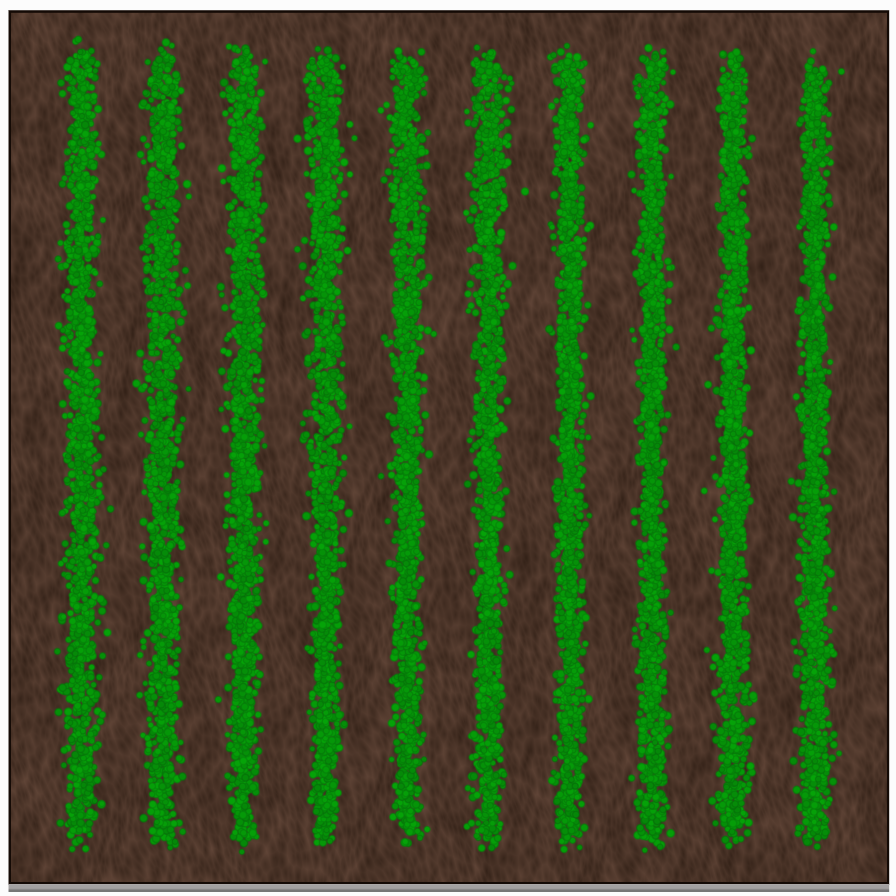
This pattern is drawn by a WebGL 1 fragment shader. Its source:

```glsl
precision highp float;
// Ten upright crop rows of scattered green leaf dots on fibrous brown soil, inside a thin frame.
uniform vec2 u_resolution;

#define ROWS 10.0
#define DOTS 14            // dots in each slice of a row
#define SLICE 0.01         // height of one slice
#define DOT_RADIUS 0.0040
#define SPREAD 0.0083      // standard deviation of dots across a row
#define ROW_BOTTOM 0.069
#define ROW_TOP 0.938
#define FRAME_LINE 0.0027
#define FIELD_MIN vec2(0.0095, 0.0130)
#define FIELD_MAX vec2(0.9925, 0.9885)
#define SOIL_DARK vec3(0.205, 0.135, 0.095)
#define SOIL_LIGHT vec3(0.385, 0.275, 0.220)

vec2 hash2(vec2 p) {
  vec3 q = fract(p.xyx * vec3(0.1031, 0.1030, 0.0973));
  q += dot(q, q.yzx + 33.33);
  return fract((q.xx + q.yz) * q.zy);
}

// Distance to the nearest scattered point, about 0 to 1
float cellular(vec2 p) {
  vec2 cell = floor(p);
  float nearest = 2.0;
  for (int j = -1; j <= 1; j++) {
    for (int i = -1; i <= 1; i++) {
      vec2 c = cell + vec2(float(i), float(j));
      vec2 d = c + hash2(c + 40.0) - p;
      nearest = min(nearest, dot(d, d));
    }
  }
  return sqrt(nearest);
}

// Stretched, slightly slanted fibres in three sizes
vec3 soil(vec2 p) {
  p.x += 0.004 * sin(p.y * 37.0 + 3.0 * sin(p.x * 23.0));
  float fine = cellular(vec2(p.x + 0.20 * p.y, p.y) * vec2(150.0, 62.0));
  float medium = cellular(vec2(p.x - 0.15 * p.y, p.y) * vec2(72.0, 27.0) + 9.0);
  float broad = cellular(p * vec2(21.0, 9.0) + 31.0);
  float grain = 0.5 + 0.50 * (fine - 0.48) - 0.42 * (medium - 0.48) + 0.28 * (broad - 0.48);
  return mix(SOIL_DARK, SOIL_LIGHT, clamp(grain, 0.0, 1.0));
}

// Relative row width: a slanted narrow band plus small clumps
float rowWidth(vec2 p) {
  float band = 1.0 - 0.17 * cos(4.2 * (p.y - 1.33 * p.x + 0.45));
  return band + 0.07 * sin(p.y * 61.0 + p.x * 90.0) + 0.05 * sin(p.y * 133.0 - p.x * 50.0);
}

// Lays the dots of the nearest row over the ground colour
vec3 plantRow(vec3 color, vec2 p, float soft) {
  float row = clamp(floor(p.x * (ROWS + 1.0) + 0.5), 1.0, ROWS);
  float center = row / (ROWS + 1.0);
  float top = ROW_TOP - 0.0012 * row;
  float slice = floor(p.y / SLICE);
  for (int s = -1; s <= 1; s++) {
    float level = slice + float(s);
    float spread = SPREAD * rowWidth(vec2(center, level * SLICE));
    for (int k = 0; k < DOTS; k++) {
      vec2 id = vec2(row * float(DOTS) + float(k), level);
      vec2 place = hash2(id);
      vec2 trait = hash2(id + 211.5);
      // Normal scatter across the row, even scatter along it
      float offset = sqrt(-2.0 * log(max(place.x, 0.0001))) * cos(6.2832 * trait.x);
      vec2 dotPos = vec2(center + spread * offset, (level + place.y) * SLICE);
      // Thin out past both ends
      float inside = min(dotPos.y - ROW_BOTTOM, top - dotPos.y);
      float kept = step(trait.y, smoothstep(-0.024, 0.016, inside));
      float radius = DOT_RADIUS * (0.8 + 0.4 * fract(trait.y * 17.0));
      float d = length(p - dotPos) - radius;
      // Darker rim, shade varying from dot to dot
      float shade = 0.53 + 0.11 * fract(trait.x * 23.0);
      shade -= 0.10 * smoothstep(-0.5 * radius, 0.0, d);
      vec3 leaf = vec3(0.02, shade, 0.03);
      color = mix(color, leaf, kept * (1.0 - smoothstep(-soft, soft, d)));
    }
  }
  return color;
}

void main() {
  vec2 p = gl_FragCoord.xy / u_resolution;
  float pixel = 1.0 / min(u_resolution.x, u_resolution.y);
  vec3 color = plantRow(soil(p), p, max(pixel, 0.0013));

  // Dark frame line, white margin
  vec2 gap = min(p - FIELD_MIN, FIELD_MAX - p);
  float edge = min(gap.x, gap.y);
  float line = smoothstep(-0.5 * pixel, 0.5 * pixel, FRAME_LINE - edge);
  color = mix(color, vec3(0.08, 0.04, 0.02), line);
  float margin = smoothstep(-0.5 * pixel, 0.5 * pixel, -edge);
  color = mix(color, vec3(0.99), margin);

  // Grey ledge under the field, lighter along its upper part
  vec2 ledge = vec2(min(p.x - FIELD_MIN.x, FIELD_MAX.x - p.x),
                    min(p.y - 0.0045, FIELD_MIN.y - p.y));
  float onLedge = smoothstep(-0.5 * pixel, 0.5 * pixel, min(ledge.x, ledge.y));
  vec3 grey = mix(vec3(0.46), vec3(0.64, 0.63, 0.63), smoothstep(0.006, 0.009, p.y));
  color = mix(color, grey, onLedge);

  gl_FragColor = vec4(color, 1.0);
}
```
